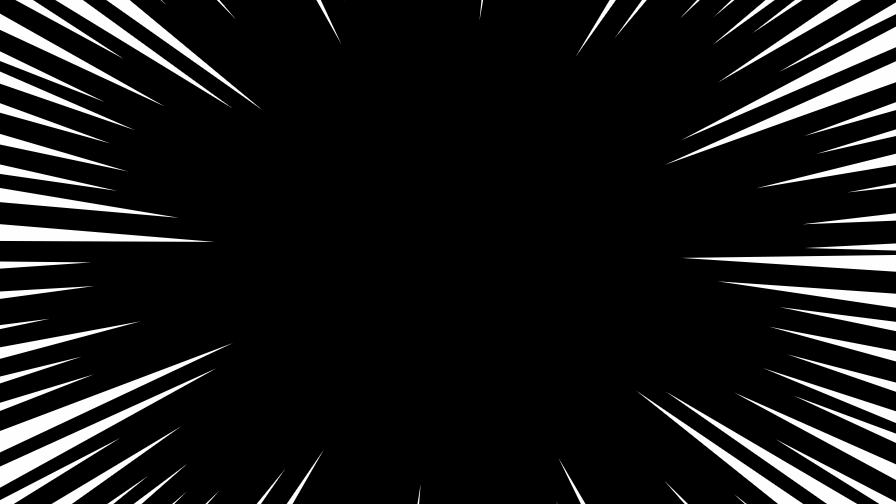
Reproduce this background procedurally as a WebGL 2 fragment shader.

```glsl
#version 300 es
precision highp float;
// Radial speed lines: white wedges point at the centre of a black field.
// A motif of 17 wedges, each with its own reach and angular drift, is
// repeated around the centre by folding the polar angle.

uniform vec2 u_resolution;
out vec4 fragColor;

const float TAU = 6.2831853;
const int COUNT = 17;
const float MOTIF_ANGLE = 1.0532;   // slightly over a sixth of a turn
const float HALF_SLOPE = 0.039;     // half-width gained per unit of length
const float TIP_LEAD = 0.007;       // extra length of the hair-thin point
const vec3 INK = vec3(0.0);
const vec3 LIGHT = vec3(0.996);

// Radius at which each wedge of the motif begins
const float REACH[COUNT] = float[COUNT](
    0.715, 0.712, 0.808, 0.632, 0.763, 0.750, 0.470, 0.520, 0.755,
    0.639, 0.750, 0.673, 0.710, 0.661, 0.674, 0.545, 0.470);

// Angular drift from even spacing, in steps of the motif
const float DRIFT[COUNT] = float[COUNT](
    0.18, 0.26, 0.39, 0.29, 0.20, 0.08, 0.17, 0.22, 0.04,
    0.05, 0.06, -0.28, -0.31, -0.27, -0.24, -0.33, 0.01);

// Signed offset of an angle from an axis, wrapped to one period
float foldAngle(float angle, float axis, float period) {
    return mod(angle - axis + 0.5 * period, period) - 0.5 * period;
}

// Coverage of a strip around zero, with both edges smoothed
float stripCoverage(float offset, float halfWidth, float pixel) {
    float upper = clamp((halfWidth - offset) / pixel + 0.5, 0.0, 1.0);
    float lower = clamp((halfWidth + offset) / pixel + 0.5, 0.0, 1.0);
    return max(upper + lower - 1.0, 0.0);
}

// Coverage of a wedge that widens outward from its tip
float wedge(float radius, float angle, float tip, float pixel) {
    float along = radius * cos(angle) - tip;
    float across = radius * sin(angle);
    return stripCoverage(across, HALF_SLOPE * along, pixel);
}

// All wedges of the repeated motif
float speedLines(vec2 p, float pixel) {
    float radius = length(p);
    float angle = mod(atan(p.y, p.x), TAU);
    float stepAngle = MOTIF_ANGLE / float(COUNT);
    float light = 0.0;
    for (int i = 0; i < COUNT; i++) {
        float axis = (float(i) + DRIFT[i]) * stepAngle;
        float offset = foldAngle(angle, axis, MOTIF_ANGLE);
        light = max(light, wedge(radius, offset, REACH[i] - TIP_LEAD, pixel));
    }
    return light;
}

void main() {
    // Centred coordinates, one unit per canvas height
    vec2 p = (gl_FragCoord.xy - 0.5 * u_resolution) / u_resolution.y;
    float pixel = 1.0 / u_resolution.y;
    fragColor = vec4(mix(INK, LIGHT, speedLines(p, pixel)), 1.0);
}
```
